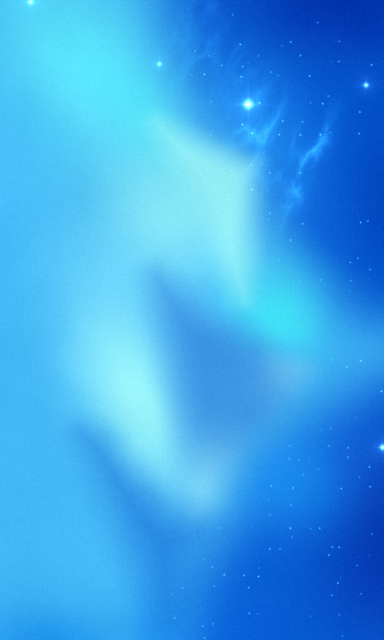
Reproduce this background procedurally as a Shadertoy shader.

```glsl
#define SKY vec3(0.27, 0.73, 0.97)
#define DEEP vec3(0.04, 0.39, 0.86)
#define NIGHT vec3(0.01, 0.19, 0.67)
#define AZURE vec3(0.10, 0.55, 0.94)
#define CYAN vec3(0.26, 0.91, 0.98)
#define PALE vec3(0.62, 0.97, 0.98)
#define SHADE vec3(0.22, 0.56, 0.88)
#define WARP 0.035
#define GRAIN 0.022
#define STAR_CELLS 65.0
#define STAR_DENSITY 0.16

float hash(vec2 p) {
    return fract(sin(dot(p, vec2(127.1, 311.7))) * 43758.5453);
}

float noise(vec2 p) {
    vec2 i = floor(p), f = fract(p);
    f = f * f * (3.0 - 2.0 * f);
    return mix(mix(hash(i), hash(i + vec2(1, 0)), f.x),
               mix(hash(i + vec2(0, 1)), hash(i + vec2(1, 1)), f.x), f.y);
}

float fbm(vec2 p) {
    float sum = 0.0, amp = 0.5;
    for (int i = 0; i < 5; i++) {
        sum += amp * noise(p);
        p = mat2(1.6, 1.2, -1.2, 1.6) * p + 7.3;
        amp *= 0.5;
    }
    return sum;
}

// Rotated elliptical falloff
float blob(vec2 p, vec2 centre, vec2 radii, float angle) {
    float c = cos(angle), s = sin(angle);
    vec2 d = mat2(c, -s, s, c) * (p - centre) / radii;
    return exp(-dot(d, d));
}

float segment(vec2 p, vec2 a, vec2 b) {
    vec2 e = b - a, d = p - a;
    return length(d - e * clamp(dot(d, e) / dot(e, e), 0.0, 1.0));
}

float side(vec2 p, vec2 a, vec2 b) {
    return (b.x - a.x) * (p.y - a.y) - (b.y - a.y) * (p.x - a.x);
}

// Blurred triangle with clockwise corners
float softTriangle(vec2 p, vec2 a, vec2 b, vec2 c, float blur) {
    float d = min(segment(p, a, b), min(segment(p, b, c), segment(p, c, a)));
    float outside = max(side(p, a, b), max(side(p, b, c), side(p, c, a)));
    return smoothstep(blur, -blur, d * sign(outside));
}

// Bright core, halo and thin cross rays
float star(vec2 p, vec2 centre, float size) {
    vec2 d = abs(p - centre) / size;
    float rays = exp(-d.x * 4.0 - d.y * 0.6) + exp(-d.y * 4.0 - d.x * 0.6);
    return exp(-dot(d, d)) + 0.35 * rays + 0.22 * exp(-length(d) * 0.4);
}

float starDust(vec2 p) {
    vec2 q = p * STAR_CELLS, cell = floor(q);
    vec2 spot = 0.2 + 0.6 * vec2(hash(cell + 3.1), hash(cell + 8.7));
    float lit = step(1.0 - STAR_DENSITY, hash(cell));
    return lit * hash(cell + 5.3) * exp(-120.0 * dot(fract(q) - spot, fract(q) - spot));
}

void mainImage(out vec4 fragColor, in vec2 fragCoord) {
    vec2 uv = fragCoord / iResolution.y;
    float cloud = fbm(uv * 7.0);
    vec2 p = uv + WARP * (vec2(cloud, fbm(uv * 7.0 + 19.0)) - 0.5);

    // Light sky bulging into the deep right side
    float bulge = (p.y - 0.45) / 0.26;
    float edge = 0.25 + 0.28 * exp(-bulge * bulge);
    float space = smoothstep(-0.09, 0.10, p.x - edge);
    vec3 col = mix(SKY, DEEP, space);

    // Depths and veils on the right
    col = mix(col, NIGHT, 0.95 * blob(p, vec2(0.54, 1.02), vec2(0.20, 0.13), 0.0));
    col = mix(col, NIGHT, 0.90 * blob(p, vec2(0.62, 0.16), vec2(0.14, 0.19), 0.0));
    col = mix(col, NIGHT, 0.50 * blob(p, vec2(0.61, 0.70), vec2(0.09, 0.16), 0.0));
    col = mix(col, AZURE, 0.60 * blob(p, vec2(0.40, 0.79), vec2(0.08, 0.13), 0.2));
    col = mix(col, AZURE, 0.85 * blob(p, vec2(0.45, 0.25), vec2(0.10, 0.09), 0.3));
    col = mix(col, SKY, 0.70 * blob(p, vec2(0.57, 0.44), vec2(0.14, 0.07), 0.2));

    // Pale mist on the left
    col = mix(col, mix(CYAN, PALE, 0.3), 0.80 * blob(p, vec2(0.13, 0.90), vec2(0.11, 0.18), 0.7));
    col = mix(col, CYAN, 0.55 * blob(p, vec2(0.22, 0.82), vec2(0.05, 0.10), 0.7));
    col = mix(col, PALE, 0.75 * blob(p, vec2(0.27, 0.67), vec2(0.12, 0.13), 0.4));
    col = mix(col, PALE, 0.95 * blob(p, vec2(0.22, 0.38), vec2(0.08, 0.17), 0.43));
    col = mix(col, AZURE, 0.75 * blob(p, vec2(0.07, -0.01), vec2(0.11, 0.06), 0.0));
    col = mix(col, AZURE, 0.60 * blob(p, vec2(0.25, 0.01), vec2(0.06, 0.08), 0.0));

    // Bright crest and its cyan flank
    col = mix(col, CYAN, 0.90 * blob(p, vec2(0.43, 0.50), vec2(0.07, 0.08), 0.6));
    col = mix(col, PALE, 0.85 * softTriangle(p, vec2(0.24, 0.81), vec2(0.395, 0.74), vec2(0.38, 0.53), 0.035));

    // Folded shadows with lighter tips
    vec3 fold = mix(SHADE, vec3(0.46, 0.75, 0.94), blob(p, vec2(0.47, 0.41), vec2(0.06, 0.05), 0.0));
    fold = mix(fold, vec3(0.52, 0.84, 0.96), blob(p, vec2(0.31, 0.23), vec2(0.06, 0.09), -0.6));
    col = mix(col, fold, 0.92 * softTriangle(p, vec2(0.25, 0.56), vec2(0.475, 0.41), vec2(0.31, 0.20), 0.05));
    col = mix(col, vec3(0.12, 0.50, 0.87), 0.90 * softTriangle(p, vec2(0.13, 0.32), vec2(0.32, 0.17), vec2(0.26, 0.03), 0.06));

    // Wispy filaments
    float ridge = 1.0 - abs(2.0 * fbm(mat2(0.9, 0.4, -0.4, 0.9) * uv * vec2(26.0, 12.0)) - 1.0);
    float wisps = 0.40 * blob(uv, vec2(0.485, 0.745), vec2(0.014, 0.07), -0.42)
                + 0.25 * blob(uv, vec2(0.41, 0.80), vec2(0.04, 0.07), 0.3)
                + 0.10 * blob(uv, vec2(0.33, 0.95), vec2(0.05, 0.09), -0.4);
    col += wisps * pow(ridge, 5.0) * vec3(0.45, 0.95, 0.85);

    // Stars
    float light = star(uv, vec2(0.388, 0.837), 0.0060)
                + 0.7 * star(uv, vec2(0.572, 0.867), 0.0035)
                + 0.8 * star(uv, vec2(0.598, 0.301), 0.0040)
                + 0.5 * star(uv, vec2(0.249, 0.900), 0.0028)
                + 0.6 * star(uv, vec2(0.048, 0.997), 0.0035);
    col += light * vec3(0.65, 0.95, 1.0) + 0.55 * space * starDust(uv) * vec3(0.5, 0.9, 1.0);

    // Cloud mottling and fine grain
    col += 0.07 * (cloud - 0.5) + GRAIN * (hash(floor(uv * 512.0)) - 0.5);
    fragColor = vec4(clamp(col, 0.0, 1.0), 1.0);
}
```
